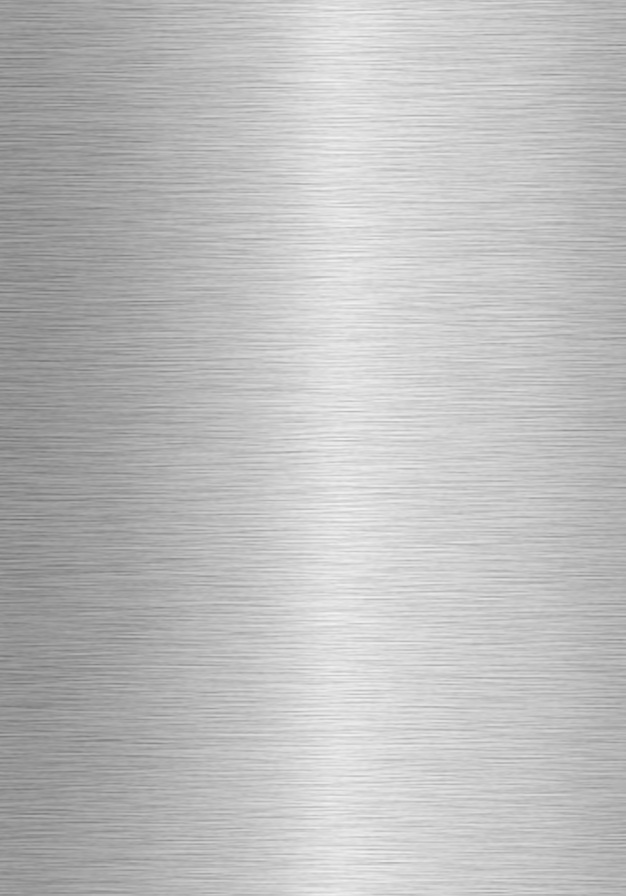
Write a WebGL 2 fragment shader that draws this texture.

```glsl
#version 300 es
precision highp float;
// Brushed steel sheet with a soft vertical sheen and fine horizontal grain.

uniform vec2 u_resolution;
out vec4 fragColor;

// Integer hash of a lattice cell, 0 to 1.
float hash(ivec2 cell) {
    uvec2 q = uvec2(cell + 4096) * uvec2(1597u, 3571u);
    uint h = (q.x ^ (q.y << 7)) * 747796u + q.y * 28917u;
    h = (h ^ (h >> 15)) * 739019u;
    h = (h ^ (h >> 13)) * 915581u;
    return float((h ^ (h >> 16)) & 65535u) / 65535.0;
}

// One row of smooth noise, shifted so that streak ends do not line up.
float streakRow(float x, int row) {
    x += 17.0 * hash(ivec2(-7, row));
    int cell = int(floor(x));
    return mix(hash(ivec2(cell, row)), hash(ivec2(cell + 1, row)), smoothstep(0.0, 1.0, fract(x)));
}

// Streak noise centred on zero.
float streaks(vec2 p) {
    int row = int(floor(p.y));
    return mix(streakRow(p.x, row), streakRow(p.x, row + 1), smoothstep(0.0, 1.0, fract(p.y))) - 0.5;
}

// Hair-thin brush marks in three sizes.
float brush(vec2 p) {
    float marks = 0.0;
    for (int i = 0; i < 3; i++) {
        float level = float(i);
        vec2 scale = vec2(12.0 + 5.0 * level, 330.0 + 91.0 * level);
        marks += (0.06 + 0.015 * level) * streaks(p * scale + 31.7 * (level + 1.0));
    }
    return marks;
}

// Broad reflection: dark left side, bright ridge, slow fall to the right.
float sheen(vec2 uv) {
    float x = uv.x;
    float tone = mix(0.575, 0.66, smoothstep(0.0, 0.30, x));
    tone = mix(tone, 0.775, smoothstep(0.18, 0.46, x));
    tone = mix(tone, 0.845, smoothstep(0.38, 0.55, x));
    tone = mix(tone, 0.785, smoothstep(0.58, 0.84, x));
    tone = mix(tone, 0.69, smoothstep(0.80, 1.03, x));
    tone += 0.03 * exp(-pow((x - 0.54) / 0.065, 2.0));
    // The side areas lighten a little toward the top and bottom.
    float ends = pow(abs(uv.y - 0.5) * 2.0, 3.0);
    return tone + 0.03 * ends * (1.0 - smoothstep(0.1, 0.5, x));
}

void main() {
    vec2 uv = gl_FragCoord.xy / u_resolution;

    // Slight waviness tilts the brush marks.
    vec2 p = uv + vec2(0.0, 0.002 * streaks(uv * vec2(5.0, 14.0)));

    // Subtracting the marks above and below gives each scratch a crisp edge.
    vec2 gap = vec2(0.0, 1.0 / 512.0);
    float grain = 1.08 * brush(p) - 0.36 * (brush(p + gap) + brush(p - gap));
    grain += 0.02 * streaks(p * vec2(9.0, 150.0));
    grain += 0.04 * streaks(uv * vec2(120.0, 506.0) + 211.3);

    // Dark scratches cut a little deeper than bright ones.
    grain -= 2.0 * grain * grain;
    fragColor = vec4(vec3(clamp(sheen(uv) + grain, 0.0, 1.0)), 1.0);
}
```
